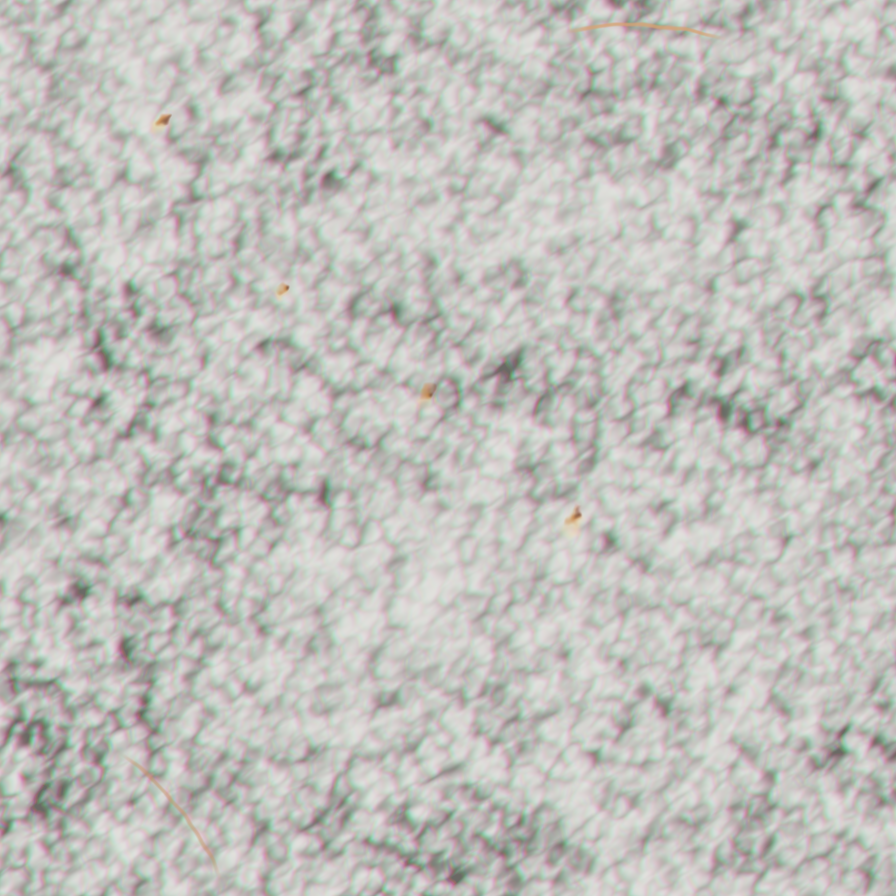
Give the GLSL for this texture, as a WebGL 2 fragment shader.

```glsl
#version 300 es
precision highp float;
// Pale rough stone with pitted grain, red-green colour fringes, rusty flecks and fibres.

uniform vec2 u_resolution;
out vec4 fragColor;

// Lengths are fractions of the canvas, frequencies are cycles per canvas.
const float GRAIN_ANGLE = 1.05;
const vec2  GRAIN_STRETCH = vec2(0.84, 1.08);
const float COARSE_FREQ = 56.0;
const float FINE_FREQ = 92.0;
const float GRIT_FREQ = 180.0;
const float CLUMP_FREQ = 25.0;
const float BLOTCH_FREQ = 10.0;
const float PATCH_FREQ = 3.2;
const float WARP_FREQ = 60.0;
const float WARP = 0.006;
const vec2  FRINGE = vec2(0.0023, 0.0013);
const float MID_TONE = 0.768;
const float TONE_SLOPE = 0.073;
const float TONE_CURVE = 0.012;
const vec3  TINT = vec3(0.005, 0.002, -0.014);
const int   FLECKS = 4;
const float FLECK_RADIUS = 0.014;
const vec3  FLECK_PALE = vec3(0.93, 0.83, 0.64);
const vec3  FLECK_RUST = vec3(0.76, 0.50, 0.27);
const vec3  FLECK_CORE = vec3(0.46, 0.30, 0.24);
const int   FIBRES = 2;
const float FIBRE_HALF_LENGTH = 0.095;
const float FIBRE_WIDTH = 0.0036;
const vec3  FIBRE_COLOR = vec3(0.84, 0.64, 0.46);

vec2 hash2(vec2 p) {
    vec3 h = fract(p.xyx * vec3(0.1031, 0.1030, 0.0973));
    h += dot(h, h.yzx + 33.33);
    return fract((h.xx + h.yz) * h.zy);
}

mat2 rotation(float a) {
    return mat2(cos(a), -sin(a), sin(a), cos(a));
}

float cornerSlope(vec2 cell, vec2 offset) {
    float a = 6.2832 * hash2(cell).x;
    return dot(vec2(cos(a), sin(a)), offset);
}

// Gradient noise, centred on zero
float noise(vec2 p) {
    vec2 i = floor(p), f = fract(p);
    vec2 u = f * f * f * (f * (f * 6.0 - 15.0) + 10.0);
    vec2 e = vec2(1.0, 0.0);
    return mix(mix(cornerSlope(i, f), cornerSlope(i + e, f - e), u.x),
               mix(cornerSlope(i + e.yx, f - e.yx), cornerSlope(i + 1.0, f - 1.0), u.x), u.y);
}

// Cellular noise with softened creases, scaled to about zero mean and unit spread
float cellular(vec2 p) {
    vec2 i = floor(p), f = fract(p);
    float sum = 0.0;
    for (int y = -1; y <= 1; y++)
    for (int x = -1; x <= 1; x++) {
        vec2 c = vec2(x, y);
        sum += exp(-9.0 * length(c + hash2(i + c) - f));
    }
    return (-log(sum) / 9.0 - 0.39) / 0.18;
}

// Brightness of the pitted surface: pale grains between darker pits
float stoneTone(vec2 p) {
    vec2 q = rotation(GRAIN_ANGLE) * p * GRAIN_STRETCH;
    q += WARP * vec2(noise(q * WARP_FREQ), noise(q * WARP_FREQ + 37.0));
    float patchiness = noise(p * PATCH_FREQ + 11.0);
    float paleBand = exp(-30.0 * pow(p.y + 0.45 * p.x - 0.58, 2.0));
    float pit = 0.57 * cellular(q * COARSE_FREQ + 5.0)
              + 0.46 * cellular(q * FINE_FREQ + 71.0)
              + 2.3 * noise(q * CLUMP_FREQ + 19.0)
              + 1.1 * noise(p * BLOTCH_FREQ + 53.0)
              + 0.4 * noise(q * GRIT_FREQ);
    pit = pit * (1.03 + 0.4 * patchiness - 0.12 * paleBand)
        + 1.2 * patchiness + 0.13 - 0.4 * paleBand;
    pit = clamp(pit, -2.5, 3.2);
    return MID_TONE - pit * (TONE_SLOPE + TONE_CURVE * pit);
}

// Rust grains: pale halo, orange body, dark off-centre core
vec3 addFlecks(vec3 color, vec2 p) {
    for (int k = 0; k < FLECKS; k++) {
        float n = float(k);
        vec2 jitter = hash2(vec2(n, 8.0));
        vec2 center = vec2(0.17, 0.81) + n * vec2(0.14, -0.14) + 0.07 * jitter;
        float radius = FLECK_RADIUS * mix(0.6, 1.1, jitter.x);
        vec2 d = rotation(0.6 + 0.2 * n) * (p - center) / radius;
        d = d * vec2(0.8, 1.2) + 0.7 * vec2(noise(p * 90.0), noise(p * 90.0 + 23.0));
        color = mix(color, FLECK_PALE, 0.6 * smoothstep(1.3, 0.2, length(d + vec2(0.5, 0.2))));
        color = mix(color, FLECK_RUST, 0.8 * smoothstep(0.9, 0.1, length(d)));
        color = mix(color, FLECK_CORE, 0.7 * smoothstep(0.6, 0.0, length(d - vec2(0.3, -0.2))));
    }
    return color;
}

// Thin bowed strands with faded ends
vec3 addFibres(vec3 color, vec2 p) {
    for (int k = 0; k < FIBRES; k++) {
        float n = float(k);
        vec2 d = rotation(-0.05 - 0.85 * n) * (p - fract(vec2(0.72, 0.972) + n * vec2(0.48, 0.125)));
        float bow = d.y + 1.5 * d.x * d.x + 0.003 * noise(p * 40.0);
        float strand = smoothstep(FIBRE_WIDTH, 0.0005, abs(bow))
                     * smoothstep(FIBRE_HALF_LENGTH, 0.06, abs(d.x));
        color = mix(color, FIBRE_COLOR - 0.06 * n, strand * (0.8 - 0.3 * n));
    }
    return color;
}

void main() {
    vec2 p = gl_FragCoord.xy / u_resolution;
    vec3 color = TINT + vec3(stoneTone(p - FRINGE), stoneTone(p + FRINGE), stoneTone(p));
    color = addFibres(addFlecks(color, p), p);
    fragColor = vec4(clamp(color, 0.0, 1.0), 1.0);
}
```
